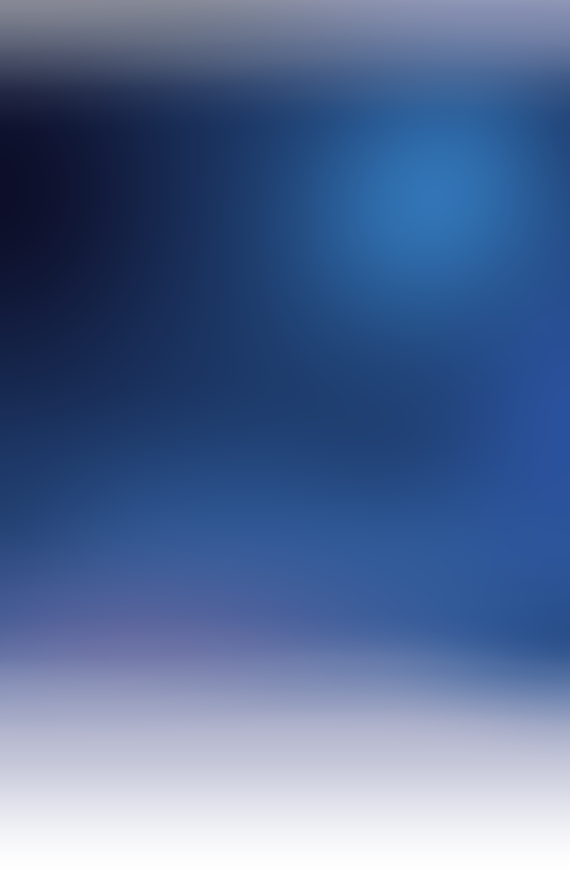
This background is drawn by a WebGL 1 fragment shader. Its source:

```glsl
precision highp float;
// Soft blue gradient mesh under a grey upper veil, fading to white at the bottom.

uniform vec2 u_resolution;

#define MID_BLUE   vec3(0.115, 0.230, 0.420)
#define LOW_BLUE   vec3(0.180, 0.355, 0.600)
#define NIGHT      vec3(0.050, 0.055, 0.160)
#define AZURE      vec3(0.195, 0.455, 0.710)
#define COBALT     vec3(0.170, 0.325, 0.630)
#define VIOLET     vec3(0.400, 0.405, 0.620)
#define HAZE       vec3(0.680, 0.690, 0.790)
#define VEIL_LEFT  vec3(0.560, 0.565, 0.605)
#define VEIL_RIGHT vec3(0.600, 0.620, 0.740)
#define STREAK     0.004

// Elliptical Gaussian falloff, 1 at the centre
float glow(vec2 p, vec2 centre, vec2 radius) {
  vec2 d = (p - centre) / radius;
  return exp(-dot(d, d));
}

// Falls from 1 below "low" to 0 above "high"
float fadeUp(float low, float high, float y) {
  return 1.0 - smoothstep(low, high, y);
}

// Layered sines, stretched sideways into faint horizontal streaks
float streaks(vec2 p) {
  float sum = 0.0;
  float amplitude = 0.5;
  float frequency = 55.0;
  for (int i = 0; i < 4; i++) {
    float bend = 1.5 * sin(p.x * 5.0 + frequency);
    sum += amplitude * sin(p.y * frequency + bend);
    amplitude *= 0.6;
    frequency *= 1.73;
  }
  return sum;
}

void main() {
  vec2 p = gl_FragCoord.xy / u_resolution;

  // Blue body
  vec3 color = mix(MID_BLUE, LOW_BLUE, fadeUp(0.37, 0.59, p.y));
  color = mix(color, MID_BLUE, 0.65 * glow(p, vec2(0.69, 0.54), vec2(0.20, 0.09)));
  color = mix(color, MID_BLUE, 0.70 * glow(p, vec2(-0.02, 0.43), vec2(0.19, 0.12)));

  // Dark and bright pools
  color = mix(color, NIGHT, glow(p, vec2(-0.02, 0.79), vec2(0.34, 0.24)));
  color = mix(color, COBALT, 0.90 * glow(p, vec2(1.01, 0.53), vec2(0.20, 0.20)));
  vec2 tilted = p + vec2(-0.25 * (p.y - 0.78), 0.0);
  color = mix(color, AZURE, glow(tilted, vec2(0.76, 0.78), vec2(0.23, 0.145)));
  color = mix(color, VIOLET, 0.85 * glow(p, vec2(0.24, 0.27), vec2(0.42, 0.10)));
  color = mix(color, MID_BLUE, 0.35 * glow(p, vec2(1.03, 0.29), vec2(0.18, 0.07)));
  color = mix(color, MID_BLUE, 0.40 * glow(p, vec2(1.04, 0.87), vec2(0.12, 0.10)));

  // Streaked veil at the top and haze below
  float y = p.y + STREAK * streaks(p);
  vec3 veil = mix(VEIL_LEFT, VEIL_RIGHT, smoothstep(0.25, 0.85, p.x));
  color = mix(color, veil, smoothstep(0.85, 1.03, y));
  float sag = 0.02 * smoothstep(0.65, 1.0, p.x);
  color = mix(color, HAZE, fadeUp(0.17, 0.32, y + sag));

  // White floor
  color = mix(color, vec3(1.0), fadeUp(0.02, 0.22, p.y));
  gl_FragColor = vec4(color, 1.0);
}
```
